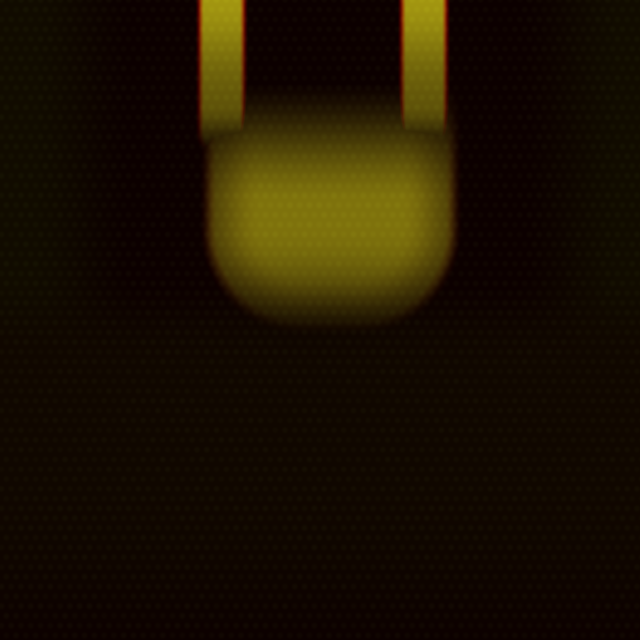
This background is drawn by a Shadertoy shader. Its source:

```glsl
// Two glowing yellow bars above a soft rounded glow, on a near-black dotted panel.

const vec3 PANEL_DARK = vec3(0.050, 0.004, 0.000);
const vec3 PANEL_WARM = vec3(0.066, 0.032, 0.000);
const vec3 PANEL_OLIVE = vec3(0.070, 0.050, 0.000);
const vec3 GLOW = vec3(0.45, 0.45, 0.05);
const vec3 DOT = vec3(0.018, 0.026, 0.008);
const float DOT_PITCH = 0.01528;

// Sine-free hash of a grid cell
float hash21(vec2 cell) {
    vec3 q = fract(vec3(cell.xyx) * 0.1031);
    q += dot(q, q.yzx + 33.33);
    return fract((q.x + q.y) * q.z);
}

// Signed distance to an upward endless column with rounded lower corners
float columnDistance(vec2 p, float centerX, float bottom, float halfWidth, float radius) {
    vec2 q = vec2(abs(p.x - centerX) - halfWidth + radius, bottom + radius - p.y);
    return length(max(q, 0.0)) + min(max(q.x, q.y), 0.0) - radius;
}

// Per-channel coverage: red reaches a little further, leaving a warm rim
vec3 warmCoverage(float dist, float softness, float fringe) {
    vec3 d = vec3(dist) - fringe * vec3(1.0, 0.0, 0.0);
    return 1.0 - smoothstep(vec3(-softness), vec3(0.0), d);
}

// Panel shade: dark around the glow, olive at the sides, warm below
vec3 panelColor(vec2 p) {
    float side = smoothstep(0.29, 0.47, abs(p.x - 0.51));
    float upper = smoothstep(0.44, 0.58, p.y);
    vec3 low = mix(PANEL_DARK, PANEL_WARM, smoothstep(-0.08, 0.22, p.y));
    vec3 high = mix(PANEL_DARK, PANEL_OLIVE, side);
    return mix(low, high, upper);
}

// Staggered rows of soft dots with uneven strength
float dotPattern(vec2 p, float pitch) {
    vec2 g = (p - vec2(0.346, 0.4349)) / pitch;
    float row = floor(g.y + 0.5);
    g.x += 0.5 * mod(row, 2.0);
    vec2 cell = floor(g + 0.5);
    float spot = 1.0 - smoothstep(0.08, 0.48, length(g - cell));
    return spot * mix(0.65, 1.1, hash21(cell + 200.0));
}

// Large glow, brightest across its middle
vec3 poolGlow(vec2 p) {
    float dist = columnDistance(p, 0.517, 0.476, 0.203, 0.165);
    float rise = clamp((p.y - 0.470) / 0.185, 0.0, 1.0);
    float fall = clamp((0.870 - p.y) / 0.180, 0.0, 1.0);
    float level = sin(1.5708 * rise) * mix(fall, smoothstep(0.0, 1.0, fall), 0.5);
    vec3 coverage = 0.55 * warmCoverage(dist, 0.025, 0.003)
                  + 0.45 * warmCoverage(dist, 0.095, 0.003);
    return level * coverage;
}

// Narrow bar, brightest at the top and dissolving downward
vec3 barGlow(vec2 p, float centerX) {
    float dist = columnDistance(p, centerX, 0.755, 0.038, 0.036);
    float level = mix(0.66, 0.80, smoothstep(0.79, 0.88, p.y));
    level += 0.52 * smoothstep(0.85, 1.01, p.y);
    level *= smoothstep(0.745, 0.835, p.y);
    return level * warmCoverage(dist, 0.011, 0.004);
}

void mainImage(out vec4 fragColor, in vec2 fragCoord) {
    vec2 p = fragCoord / iResolution.xy;

    // Light shapes blend by their brightest value
    vec3 light = poolGlow(p);
    for (int i = 0; i < 2; i++) {
        light = max(light, barGlow(p, 0.3465 + 0.316 * float(i)));
    }

    vec3 color = panelColor(p) + GLOW * light;
    color += DOT * (dotPattern(p, DOT_PITCH) - 0.25);
    fragColor = vec4(clamp(color, 0.0, 1.0), 1.0);
}
```
